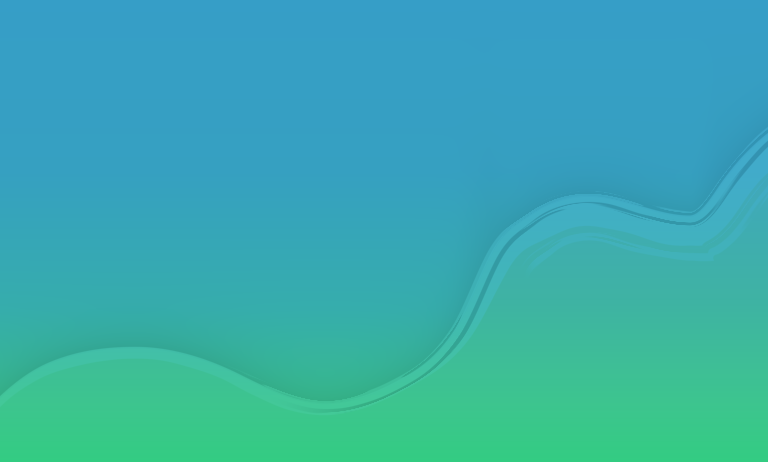
Give the GLSL for this background, as a WebGL 2 fragment shader.

```glsl
#version 300 es
precision highp float;
// A blue to green gradient with a winding hill edge traced by dry brush strokes.

#define SHADOW_DEPTH 0.085
#define SHADOW_REACH 0.026
#define STROKE_LIGHT 0.045
#define STROKE_DARK 0.88
#define BODY_THIN 0.014
#define BODY_WIDE 0.037
#define BRISTLE_LENGTH 16.0
#define BRISTLE_DENSITY 330.0

uniform vec2 u_resolution;
out vec4 fragColor;

// Knots of the hill edge: position, height and slope, in canvas widths.
const int KNOTS = 13;
const vec3 hill[KNOTS] = vec3[KNOTS](
  vec3(0.0, 0.083, 0.95), vec3(0.065, 0.128, 0.42), vec3(0.176, 0.148, 0.0),
  vec3(0.312, 0.112, -0.5), vec3(0.423, 0.0755, 0.0), vec3(0.521, 0.1055, 0.55),
  vec3(0.592, 0.169, 1.5), vec3(0.638, 0.2656, 2.0), vec3(0.690, 0.320, 0.7),
  vec3(0.766, 0.345, 0.0), vec3(0.898, 0.319, 0.0), vec3(0.935, 0.354, 1.5),
  vec3(1.0, 0.426, 0.8));

float hash(vec2 p) {
  vec3 q = fract(p.xyx * 0.1031);
  q += dot(q, q.yzx + 33.33);
  return fract((q.x + q.y) * q.z);
}

float noise(vec2 p) {
  vec2 i = floor(p), f = fract(p);
  f = f * f * (3.0 - 2.0 * f);
  return mix(mix(hash(i), hash(i + vec2(1, 0)), f.x),
             mix(hash(i + vec2(0, 1)), hash(i + vec2(1, 1)), f.x), f.y);
}

// Height and slope of the hill edge, by cubic Hermite pieces.
vec2 hillAt(float x) {
  x = clamp(x, 0.0, 1.0);
  int k = 0;
  for (int i = 1; i < KNOTS - 1; i++) if (x > hill[i].x) k = i;
  vec3 a = hill[k], b = hill[k + 1];
  float w = b.x - a.x, t = (x - a.x) / w, s = 1.0 - t;
  float y = s * s * ((1.0 + 2.0 * t) * a.y + t * w * a.z)
          + t * t * ((3.0 - 2.0 * t) * b.y - s * w * b.z);
  float slope = 6.0 * t * s * (b.y - a.y) / w
              + s * (1.0 - 3.0 * t) * a.z + t * (3.0 * t - 2.0) * b.z;
  return vec2(y, slope);
}

// Signed distance to the tangent at x: positive above the edge.
float tangentDistance(vec2 p, float x) {
  vec2 h = hillAt(x);
  return (p.y - h.x - h.y * (p.x - x)) / sqrt(1.0 + h.y * h.y);
}

vec3 skyColor(float v) {
  vec3 c = mix(vec3(0.20, 0.80, 0.51), vec3(0.22, 0.74, 0.56), smoothstep(0.0, 0.13, v));
  c = mix(c, vec3(0.212, 0.68, 0.675), clamp((v - 0.13) / 0.2, 0.0, 1.0));
  c = mix(c, vec3(0.212, 0.627, 0.757), clamp((v - 0.33) / 0.3, 0.0, 1.0));
  return mix(c, vec3(0.212, 0.62, 0.78), clamp((v - 0.63) / 0.37, 0.0, 1.0));
}

vec3 groundColor(float v) {
  vec3 c = mix(vec3(0.20, 0.80, 0.51), vec3(0.24, 0.77, 0.56), clamp(v / 0.13, 0.0, 1.0));
  c = mix(c, vec3(0.245, 0.70, 0.64), clamp((v - 0.13) / 0.22, 0.0, 1.0));
  return mix(c, vec3(0.25, 0.66, 0.73), clamp((v - 0.35) / 0.25, 0.0, 1.0));
}

// Soft-edged stroke between two distances from the edge.
float stroke(float d, float low, float high, float aa) {
  return smoothstep(low - aa, low + aa, d) * (1.0 - smoothstep(high - aa, high + aa, d));
}

void main() {
  vec2 uv = gl_FragCoord.xy / u_resolution;
  vec2 p = uv * vec2(1.0, 0.6016);
  float aa = 0.8 / u_resolution.x;

  // Follow the normal to the nearest point of the edge.
  float x = p.x, near = tangentDistance(p, x), d = near;
  for (int i = 0; i < 3; i++) {
    float slope = hillAt(x).y;
    float foot = p.x + clamp(d, -0.06, 0.015) * slope / sqrt(1.0 + slope * slope);
    x = clamp(mix(x, foot, 0.7), 0.0, 1.0);
    d = tangentDistance(p, x);
  }

  // Sky with a shadow, then the ground.
  vec3 sky = skyColor(uv.y);
  float shadow = SHADOW_DEPTH * exp(-max(near, 0.0) / SHADOW_REACH);
  vec3 color = mix(groundColor(uv.y), sky * (1.0 - shadow), smoothstep(-aa, aa, d));
  vec3 light = sky + STROKE_LIGHT, dark = sky * STROKE_DARK;

  // Main body, thin on the left and broad on the right.
  float right = smoothstep(0.52, 0.72, x);
  float bristle = noise(vec2(x * BRISTLE_LENGTH, d * BRISTLE_DENSITY));
  float wobble = (noise(vec2(x * 24.0, 3.0)) - 0.5) * 0.003;
  float width = mix(BODY_THIN, BODY_WIDE, right) * mix(0.65, 1.0, smoothstep(0.0, 0.12, x));
  color = mix(color, light, 0.85 * stroke(d, wobble - width, 0.002, aa));

  // Dark gaps and light flecks along the upper side.
  float gap = stroke(d + wobble, -0.013, -0.007, aa) * smoothstep(0.35, 0.5, x);
  gap *= smoothstep(0.32, 0.48, bristle + 0.15 * right);
  color = mix(color, dark, 0.8 * gap);
  float fleck = stroke(d + wobble, 0.001, 0.007, aa) * smoothstep(0.58, 0.66, bristle);
  color = mix(color, light, 0.7 * fleck * smoothstep(0.28, 0.36, x));

  // Two trailing strands beneath the right half.
  float trail = smoothstep(0.64, 0.67, x);
  float thick = stroke(d + wobble, -0.057, -0.047, aa) * smoothstep(0.2, 0.35, bristle);
  float thin = stroke(d - wobble, -0.044, -0.041, aa) * smoothstep(0.4, 0.55, bristle);
  color = mix(color, light, trail * max(0.65 * thick, 0.5 * thin));

  fragColor = vec4(color, 1.0);
}
```
